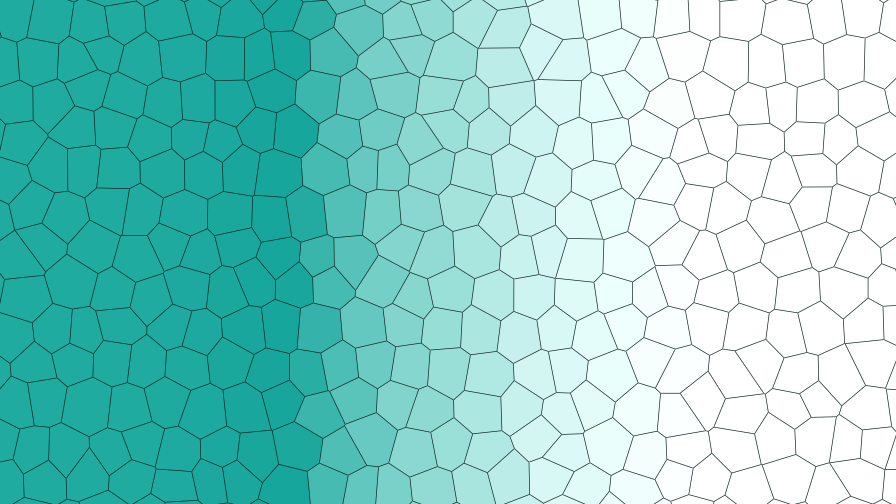
Give the GLSL for this background, as a WebGL 1 fragment shader.

```glsl
precision highp float;
// Mosaic of irregular polygon cells, shaded from teal on the left to white on the right.
// Cells are a Voronoi diagram of jittered, staggered points; each takes one flat colour
// from the gradient at its seed, and thin dark lines follow the exact cell borders.

uniform vec2 u_resolution;

const float ROWS = 13.0;

vec2 hash22(vec2 p) {
    vec3 q = fract(p.xyx * vec3(0.1031, 0.1030, 0.0973));
    q += dot(q, q.yzx + 33.33);
    return fract((q.xx + q.yz) * q.zy);
}

// Seed point of a grid cell, with odd rows shifted by half a cell
vec2 seedPoint(vec2 cell) {
    float stagger = 0.5 * mod(cell.y, 2.0);
    vec2 jitter = (hash22(cell + 57.0) - 0.5) * vec2(0.56, 0.56);
    return cell + vec2(0.25 + stagger, 0.5) + jitter;
}

// Horizontal gradient, x from 0 at the left to 1 at the right
vec3 gradient(float x) {
    vec3 teal = mix(vec3(0.125, 0.670, 0.630), vec3(0.090, 0.650, 0.610),
                    smoothstep(0.15, 0.33, x));
    vec3 c = mix(teal, vec3(0.290, 0.740, 0.705), smoothstep(0.325, 0.375, x));
    c = mix(c, vec3(0.490, 0.825, 0.795), clamp((x - 0.375) / 0.065, 0.0, 1.0));
    c = mix(c, vec3(0.640, 0.890, 0.865), clamp((x - 0.440) / 0.080, 0.0, 1.0));
    c = mix(c, vec3(0.830, 0.965, 0.955), clamp((x - 0.520) / 0.085, 0.0, 1.0));
    c = mix(c, vec3(0.915, 1.000, 0.988), clamp((x - 0.605) / 0.075, 0.0, 1.0));
    return mix(c, vec3(1.0), clamp((x - 0.680) / 0.090, 0.0, 1.0));
}

void main() {
    vec2 p = gl_FragCoord.xy / u_resolution.y * ROWS;
    vec2 base = floor(p);

    // Nearest seed
    vec2 nearest = vec2(0.0);
    float best = 1e3;
    for (int j = -2; j <= 2; j++) {
        for (int i = -2; i <= 2; i++) {
            vec2 toSeed = seedPoint(base + vec2(float(i), float(j))) - p;
            float d = dot(toSeed, toSeed);
            if (d < best) {
                best = d;
                nearest = toSeed;
            }
        }
    }

    // Distance to the closest bisector between that seed and its neighbours
    float border = 1e3;
    for (int j = -2; j <= 2; j++) {
        for (int i = -2; i <= 2; i++) {
            vec2 toSeed = seedPoint(base + vec2(float(i), float(j))) - p;
            vec2 across = toSeed - nearest;
            if (dot(across, across) > 1e-5) {
                border = min(border, dot(0.5 * (toSeed + nearest), normalize(across)));
            }
        }
    }

    // Flat cell colour
    float width = ROWS * u_resolution.x / u_resolution.y;
    vec3 color = gradient((p.x + nearest.x) / width);

    // Border line, weighted by the share of the pixel it covers
    float pixel = ROWS / u_resolution.y;
    float halfLine = 0.009;
    float coverage = (clamp(border + 0.5 * pixel, -halfLine, halfLine)
                    - clamp(border - 0.5 * pixel, -halfLine, halfLine)) / pixel;
    color = mix(color, vec3(0.05, 0.14, 0.13), coverage);

    gl_FragColor = vec4(color, 1.0);
}
```
